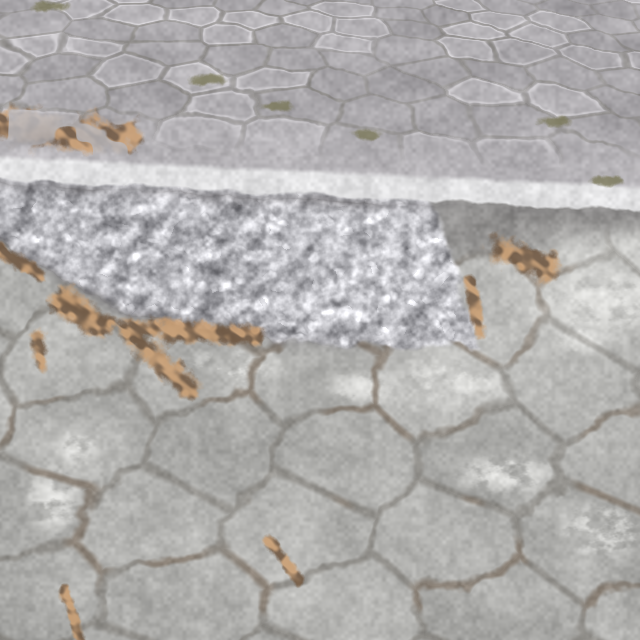
Write a Shadertoy shader that draws this texture.

```glsl
// Weathered street pavers above and below a chipped concrete kerb with leaf litter.
const vec3 STREET = vec3(0.675, 0.665, 0.68), PAVER = vec3(0.695, 0.695, 0.685);
const vec3 JOINT = vec3(0.53, 0.52, 0.50), KERB = vec3(0.885, 0.885, 0.89);
const vec3 CONCRETE = vec3(0.715, 0.715, 0.735), SHADOW = vec3(0.43, 0.42, 0.43);
const vec3 WALL = vec3(0.58, 0.575, 0.57), CHALK = vec3(0.88, 0.88, 0.87);
const vec3 LEAF_DARK = vec3(0.43, 0.33, 0.24), LEAF_LIGHT = vec3(0.80, 0.62, 0.44);
const vec3 MOSS = vec3(0.47, 0.46, 0.33);
// Litter strips: segment ends, then half widths
const vec4 STRIP[10] = vec4[](
    vec4(0, 0.803, 0.2, 0.79), vec4(0.785, 0.612, 0.85, 0.585), vec4(0.1, 0.525, 0.16, 0.49),
    vec4(0.2, 0.485, 0.295, 0.395), vec4(0.21, 0.487, 0.4, 0.475), vec4(0.735, 0.56, 0.75, 0.48),
    vec4(0, 0.61, 0.06, 0.57), vec4(0.06, 0.475, 0.065, 0.43),
    vec4(0.42, 0.155, 0.465, 0.095), vec4(0.1, 0.08, 0.125, 0));
const float STRIP_WIDTH[10] = float[](
    0.026, 0.022, 0.023, 0.02, 0.015, 0.009, 0.011, 0.011, 0.009, 0.008);
// Worn pale patches: centre, radii
const vec4 PATCH[9] = vec4[](
    vec4(0.085, 0.22, 0.05, 0.06), vec4(0.12, 0.3, 0.04, 0.03), vec4(0.36, 0.425, 0.09, 0.035),
    vec4(0.57, 0.395, 0.07, 0.03), vec4(0.71, 0.405, 0.1, 0.04), vec4(0.79, 0.26, 0.09, 0.035),
    vec4(0.95, 0.53, 0.12, 0.06), vec4(0.91, 0.47, 0.05, 0.025), vec4(0.94, 0.17, 0.08, 0.05));
const vec2 TUFT[6] = vec2[](vec2(0.08, 0.99), vec2(0.87, 0.81), vec2(0.573, 0.789),
    vec2(0.43, 0.834), vec2(0.325, 0.876), vec2(0.95, 0.717));

float hash(vec2 p) { return fract(sin(dot(p, vec2(127.1, 311.7))) * 43758.5453); }

float noise(vec2 p) {
    vec2 i = floor(p), f = fract(p);
    f = f * f * (3.0 - 2.0 * f);
    return mix(mix(hash(i), hash(i + vec2(1, 0)), f.x),
               mix(hash(i + vec2(0, 1)), hash(i + vec2(1, 1)), f.x), f.y);
}

float fbm(vec2 p) {
    float sum = 0.0, amp = 0.533;
    for (int i = 0; i < 4; i++, amp *= 0.5) {
        sum += amp * noise(p);
        p = mat2(1.6, 1.2, -1.2, 1.6) * p + 7.3;
    }
    return sum;
}

// Staggered cells: centre distance, border gap, cell id
vec3 cells(vec2 p, float jitter, float stretch) {
    float first = 9.0, second = 9.0, id = 0.0;
    for (int k = 0; k < 9; k++) {
        vec2 c = floor(p) + vec2(k % 3 - 1, k / 3 - 1);
        vec2 centre = c + 0.5 + jitter * (vec2(hash(c), hash(c + 37.0)) - 0.5);
        centre.x += 0.3 * mod(c.y, 2.0) - 0.15;
        float d = length((p - centre) * vec2(stretch, 1));
        second = min(second, max(d, first));
        if (d < first) { first = d; id = hash(c + 11.0); }
    }
    return vec3(first, second - first, id);
}

float segment(vec2 p, vec2 a, vec2 b) {
    vec2 ab = b - a;
    return length(p - a - ab * clamp(dot(p - a, ab) / dot(ab, ab), 0.0, 1.0));
}

vec3 street(vec2 p) {
    float depth = 1.45 - p.y - 0.06 * p.x;
    vec3 c = cells(vec2((p.x - 0.5) * 5.0, 8) / depth + 0.3 * (fbm(p * 22.0) - 0.5), 0.5, 1.3);
    float clear = smoothstep(0.76, 0.86, p.y + 0.05 * p.x);
    float joint = 1.0 - smoothstep(0.02, 0.16, c.y);
    float rim = smoothstep(0.08, 0.16, c.y) * (1.0 - smoothstep(0.16, 0.32, c.y));
    vec3 col = STREET + 0.14 * (fbm(p * vec2(9, 24)) - 0.5) + 0.045 * (1.0 - clear);
    col += clear * (0.07 * (c.z - 0.5) + 0.09 * rim * step(0.65, c.z));
    return mix(col, JOINT, joint * clear * (0.25 + 0.5 * noise(p * 14.0)));
}

vec3 pavement(vec2 p) {
    float row = (0.417 - p.y - 0.05 * (p.x - 0.5)) / 0.123 + 0.5;
    float column = (p.x - 0.627) / (0.198 + 0.13 * (0.44 - p.y));
    vec3 c = cells(vec2(column, row) + 0.22 * (fbm(p * 18.0) - 0.5), 0.14, 1.5);
    float wear = 0.0;
    for (int i = 0; i < PATCH.length(); i++)
        wear = max(wear, 1.0 - smoothstep(0.2, 1.2, length((p - PATCH[i].xy) / PATCH[i].zw)));
    float bright = smoothstep(0.55, 0.95, p.x) * smoothstep(0.2, 0.55, p.y);
    vec3 col = PAVER + 0.05 * (c.z - 0.5) + 0.16 * (fbm(p * 13.0) - 0.5) + 0.07 * bright;
    col = mix(col, CHALK, wear * smoothstep(0.35, 0.62, fbm(p * vec2(32, 45)) + 0.1 * bright));
    vec3 soil = mix(JOINT, LEAF_DARK, 0.45 * smoothstep(0.5, 0.8, noise(p * 15.0)));
    return mix(col, soil, (1.0 - smoothstep(0.015, 0.15, c.y)) * (0.75 - 0.3 * bright));
}

vec3 brokenConcrete(vec2 p, float grain) {
    vec3 pebble = cells(p * 48.0 + 1.5 * fbm(p * 30.0), 0.8, 0.8);
    float relief = fbm(p * 42.0) - fbm(p * 42.0 + vec2(-0.35, 0.5));
    float chip = (1.0 - smoothstep(0.15, 0.45, pebble.x)) * step(0.6, pebble.z);
    return CONCRETE + 0.55 * relief + 0.22 * (fbm(p * 11.0) - 0.5) + 0.13 * chip + 0.1 * grain;
}

void mainImage(out vec4 fragColor, in vec2 fragCoord) {
    vec2 p = fragCoord / iResolution.xy;
    float grain = noise(p * 170.0) + noise(p * 85.0) - 1.0, wobble = fbm(p * 28.0) - 0.5;
    float kerbTop = 0.753 - 0.046 * p.x + 0.006 * wobble;
    float kerbBase = 0.72 - 0.049 * p.x + 0.016 * wobble;
    vec3 col = pavement(p);
    // Shaded wall on the right
    float wallBase = 0.485 + 0.16 * p.x + 0.03 * wobble;
    float wall = smoothstep(-0.025, 0.025, p.y - wallBase) * smoothstep(0.64, 0.7, p.x);
    col = mix(col, WALL + 0.2 * wobble, wall);
    // Broken face, dark foot and crevice under the lip
    float foot = max(max(0.622 - 0.585 * p.x, 0.533 - 0.14 * p.x), 0.457) + 0.03 * wobble;
    float side = 0.908 - 0.34 * p.y + 0.03 * wobble;
    float face = smoothstep(-0.004, 0.006, p.y - foot) * smoothstep(-0.008, 0.006, side - p.x);
    col = mix(col, brokenConcrete(p, grain), face);
    float footShade = exp(-abs(p.y - foot) / 0.009) * (1.0 - smoothstep(0.3, 0.76, p.x));
    float lipShade = exp(-abs(p.y - kerbBase + 0.008) / 0.009) * (0.3 + 0.7 * noise(p * 16.0));
    lipShade *= 1.0 - 0.6 * smoothstep(0.6, 0.72, p.x);
    col = mix(col, SHADOW, 0.55 * footShade + 0.75 * lipShade);
    // Kerb top and far street
    col = mix(col, KERB + 0.1 * wobble, smoothstep(-0.003, 0.003, p.y - kerbBase));
    col = mix(col, street(p), smoothstep(-0.004, 0.007, p.y - kerbTop)) + 0.07 * grain;
    // Leaf litter with loose stones, and moss
    float litter = 0.0, moss = 0.0, ragged = 1.6 * (fbm(p * 60.0) - 0.5);
    for (int i = 0; i < STRIP.length(); i++) {
        float d = segment(p, STRIP[i].xy, STRIP[i].zw) / STRIP_WIDTH[i];
        litter = max(litter, 1.0 - smoothstep(0.4, 1.3, d + ragged));
    }
    for (int i = 0; i < TUFT.length(); i++)
        moss = max(moss, 1.0 - smoothstep(0.4, 1.2, length((p - TUFT[i]) / vec2(0.026, 0.008)) + ragged));
    float leaf = smoothstep(0.25, 0.75, noise(mat2(0.8, 0.6, -0.6, 0.8) * p * vec2(70, 110)));
    float stones = 0.8 * smoothstep(0.5, 0.6, noise(p * 38.0)) * step(kerbTop, p.y);
    vec3 debris = mix(mix(LEAF_DARK, LEAF_LIGHT, leaf), CONCRETE + 0.2 * wobble, stones);
    col = mix(mix(col, debris, 0.85 * litter), MOSS, 0.75 * moss);
    fragColor = vec4(clamp(col, 0.0, 1.0), 1);
}
```
